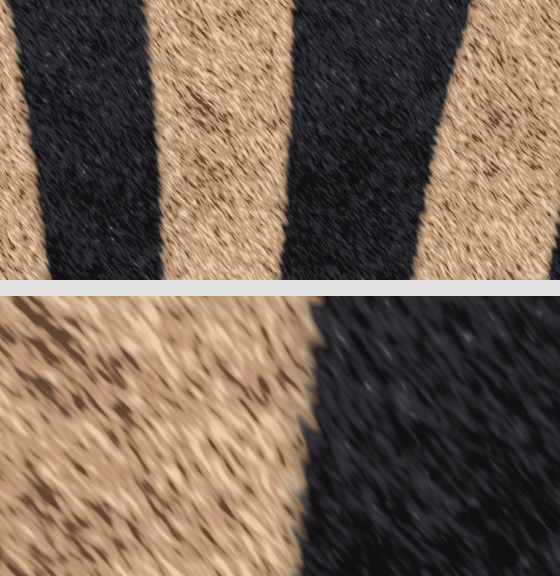
Top: the whole. Bottom: its middle third, enlarged.
Write a WebGL 1 fragment shader that draws this texture.

```glsl
precision highp float;
// Zebra hide: two broad black stripes and a corner of a third on tan, slanting short fur.

uniform vec2 u_resolution;

const vec3 UMBER = vec3(0.38, 0.27, 0.19);
const vec3 TAN = vec3(0.73, 0.59, 0.46);
const vec3 CREAM = vec3(0.92, 0.80, 0.68);
const vec3 BLACK = vec3(0.065, 0.06, 0.07);
const vec3 CHARCOAL = vec3(0.18, 0.175, 0.19);
const vec3 SILVER = vec3(0.46, 0.47, 0.50);

vec2 gradientAt(vec2 cell) {
  vec3 h = fract(cell.xyx * vec3(0.1031, 0.1030, 0.0973));
  h += dot(h, h.yzx + 33.33);
  float angle = 6.2832 * fract((h.x + h.y) * h.z);
  return vec2(cos(angle), sin(angle));
}

// Gradient noise, roughly -0.7 to 0.7
float noise(vec2 p) {
  vec2 i = floor(p);
  vec2 f = p - i;
  vec2 u = f * f * f * (f * (f * 6.0 - 15.0) + 10.0);
  vec2 e = vec2(1.0, 0.0);
  float a = dot(gradientAt(i), f);
  float b = dot(gradientAt(i + e.xy), f - e.xy);
  float c = dot(gradientAt(i + e.yx), f - e.yx);
  float d = dot(gradientAt(i + e.xx), f - e.xx);
  return mix(mix(a, b, u.x), mix(c, d, u.x), u.y);
}

// Coordinates across and along the hairs, gently bent
vec2 combed(vec2 p) {
  vec2 along = normalize(vec2(0.63, -0.77));
  vec2 across = vec2(-along.y, along.x);
  vec2 q = vec2(dot(p, across), dot(p, along));
  q.x += 0.035 * noise(p * 2.3 + 7.0) + 0.006 * noise(p * 11.0);
  return q;
}

// Fine strands gathered in small clumps
float strands(vec2 q) {
  return 0.55 * noise(q * vec2(48.0, 13.0))
       + 0.80 * noise(q * vec2(95.0, 24.0) + 31.0)
       + 0.55 * noise(q * vec2(165.0, 42.0) + 67.0);
}

// Horizontal position of a bowed stripe edge at height y
float edgeAt(float y, float bottom, float top, float bow) {
  return mix(bottom, top, y) + 4.0 * bow * y * (1.0 - y);
}

// Distance inside a stripe, positive within
float stripe(float x, float left, float right) {
  return min(x - left, right - x);
}

// Faint broken streak down the middle of a pale band
float shadowStreak(vec2 p, float centre, float width, vec2 q) {
  float x = (p.x - centre) / width;
  float patches = smoothstep(-0.25, 0.5, noise(q * vec2(9.0, 4.0) + centre * 13.0));
  return exp(-x * x) * patches * mix(0.2, 1.0, smoothstep(0.2, 0.7, p.y));
}

vec3 ramp(vec3 low, vec3 mid, vec3 high, float t) {
  return mix(mix(low, mid, smoothstep(0.0, 0.5, t)), high, smoothstep(0.45, 1.1, t));
}

vec3 paleFur(vec2 p, vec2 q, float hair) {
  float tone = 0.62 + 0.85 * hair + 0.22 * noise(q * vec2(7.0, 3.0) + 5.0);
  tone -= 0.50 * shadowStreak(p, 0.75, 0.09, q);
  tone -= 0.42 * shadowStreak(p, 1.82, 0.13, q);
  return ramp(UMBER, TAN, CREAM, tone);
}

vec3 darkFur(vec2 p, vec2 q, float hair) {
  float sheen = 0.12 * smoothstep(0.1, 0.9, p.y) + 0.2 * noise(q * vec2(8.0, 3.0) + 19.0);
  float glint = smoothstep(0.22, 0.6, noise(q * vec2(110.0, 32.0) + 91.0));
  float tone = 0.20 + sheen + 0.55 * hair + 0.35 * glint;
  return ramp(BLACK, CHARCOAL, SILVER, tone);
}

void main() {
  vec2 p = gl_FragCoord.xy / u_resolution.y;
  p.x *= 2.0 * u_resolution.y / u_resolution.x;
  vec2 q = combed(p);
  float hair = strands(q);

  // Stripe layout
  float first = stripe(p.x, edgeAt(p.y, 0.177, 0.031, 0.005),
                            edgeAt(p.y, 0.578, 0.508, 0.017));
  float second = stripe(p.x, edgeAt(p.y, 1.003, 1.047, 0.009),
                             edgeAt(p.y, 1.471, 1.688, -0.022));
  float third = p.x - edgeAt(p.y, 1.957, 2.14, 0.0);
  float inside = max(max(first, second), third);

  // Hairs overlap the edges
  inside += 0.022 * noise(q * vec2(60.0, 11.0) + 43.0) + 0.012 * hair;
  float soft = 0.008 + 1.0 / u_resolution.y;
  float dark = smoothstep(-soft, soft, inside);
  float fringe = smoothstep(-0.035, 0.0, inside);

  vec3 pale = paleFur(p, q, hair) * (1.0 - 0.18 * fringe);
  vec3 colour = mix(pale, darkFur(p, q, hair), dark);
  gl_FragColor = vec4(colour, 1.0);
}
```
